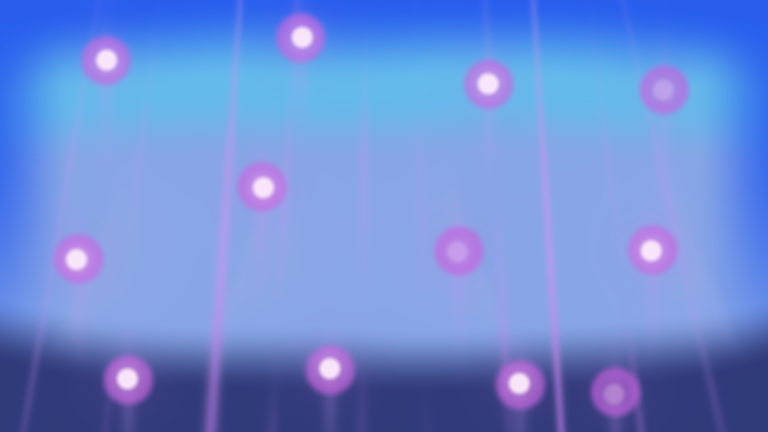
A WebGL 1 fragment shader for this background:

```glsl
precision highp float;
// Glowing violet orbs and slanted light beams over a misty blue glow with a navy floor.

uniform vec2 u_resolution;

#define NAVY vec3(0.19, 0.23, 0.48)
#define MIST vec3(0.53, 0.65, 0.90)
#define CYAN vec3(0.39, 0.73, 0.92)
#define BLUE vec3(0.16, 0.37, 0.93)
#define VIOLET vec3(0.76, 0.60, 0.94)
#define ORCHID vec3(0.77, 0.38, 0.87)
#define CORE vec3(0.98, 0.91, 0.98)
#define ORB_RADIUS 0.064
#define ORB_COLUMNS 4
#define ORB_ROWS 3
#define BEAM_COUNT 10
#define VEIL_COUNT 4

float hash(vec2 p) {
  return fract(sin(dot(p, vec2(127.1, 311.7))) * 43758.5);
}

vec2 hash2(vec2 p) {
  return vec2(hash(p), hash(p + 19.7));
}

float cornerSlope(vec2 cell, vec2 corner, vec2 f) {
  return dot(hash2(cell + corner) * 2.0 - 1.0, f - corner);
}

float gradientNoise(vec2 p) {
  vec2 cell = floor(p), f = fract(p);
  vec2 s = f * f * f * (f * (f * 6.0 - 15.0) + 10.0);
  float low = mix(cornerSlope(cell, vec2(0.0), f), cornerSlope(cell, vec2(1.0, 0.0), f), s.x);
  float high = mix(cornerSlope(cell, vec2(0.0, 1.0), f), cornerSlope(cell, vec2(1.0), f), s.x);
  return mix(low, high, s.y);
}

float bell(float x, float width) {
  return exp(-x * x / (width * width));
}

// Blue top, cyan band, pale mist, blue sides and dark floor.
vec3 backdrop(vec2 uv) {
  float side = abs(uv.x - 0.5) * 2.0;
  float bow = pow(side, 4.0);
  float y = uv.y + 0.02 * gradientNoise(uv * vec2(5.0, 2.0));
  vec3 color = mix(MIST, CYAN, smoothstep(0.63, 0.79, y + 0.04 * bow));
  color = mix(color, BLUE, smoothstep(0.81, 1.0, y + 0.05 * bow));
  color = mix(color, BLUE, 0.85 * smoothstep(0.80, 1.03, side) * smoothstep(0.0, 0.65, y));
  return mix(NAVY, color, smoothstep(0.09, 0.25, y - 0.07 * bow));
}

// Broad curved sheets, crisp on one flank and fading on the other.
vec3 addVeils(vec3 color, vec2 uv) {
  for (int i = 0; i < VEIL_COUNT; i++) {
    float id = float(i);
    float turn = id < 0.5 * float(VEIL_COUNT) ? 1.0 : -1.0;
    float rise = uv.y - 0.2;
    float curve = (id + 0.35 + 0.3 * hash(vec2(id, 5.0))) / float(VEIL_COUNT);
    curve += turn * (0.30 * rise - 0.25 * rise * rise - 0.08);
    float d = (uv.x - curve) * turn;
    float sheet = smoothstep(-0.012, 0.012, d) * exp(-max(d, 0.0) * 14.0);
    sheet *= smoothstep(0.14, 0.34, uv.y) * (1.0 - smoothstep(0.42, 0.70, uv.y));
    color = mix(color, vec3(0.66, 0.68, 0.92), 0.26 * sheet);
  }
  return color;
}

// Near-vertical rays that lean together toward the top; every fifth one is bright.
vec3 addBeams(vec3 color, vec2 uv, float aspect) {
  vec3 tint = mix(vec3(0.68, 0.46, 0.85), VIOLET, smoothstep(0.0, 0.4, uv.y));
  for (int i = 0; i < BEAM_COUNT; i++) {
    float id = float(i);
    vec2 rnd = hash2(vec2(id, 2.0));
    float bright = step(abs(mod(id, 5.0) - 2.0), 0.5);
    float foot = (id + 0.25 + 0.5 * rnd.x) / float(BEAM_COUNT);
    float x = 0.5 + (foot - 0.5) * (1.0 - mix(0.14, 0.30, rnd.y) * uv.y);
    float width = mix(0.011 + 0.007 * rnd.x, 0.010, uv.y);
    float patchy = smoothstep(-0.35, 0.3, gradientNoise(vec2(id * 3.7, uv.y * 2.2)));
    float strength = mix(0.30 * patchy, 0.62, bright);
    strength *= 1.0 - 0.6 * smoothstep(0.35, 1.0, uv.y);
    color = mix(color, tint, strength * bell((uv.x - x) * aspect, width));
  }
  return color;
}

// Jittered grid of discs with a pale core and a faint vertical trail.
vec3 addOrbs(vec3 color, vec2 uv, float aspect) {
  for (int row = 0; row < ORB_ROWS; row++) {
    for (int column = 0; column < ORB_COLUMNS; column++) {
      vec2 cell = vec2(float(column), float(row));
      vec2 rnd = hash2(cell + 7.3);
      vec2 center = (cell + 0.2 + 0.6 * rnd) / vec2(float(ORB_COLUMNS), float(ORB_ROWS));
      vec2 d = (uv - center) * vec2(aspect, 1.0);
      float r = length(d) / ORB_RADIUS;
      float rc = length(d - 0.010 * (rnd.yx - 0.5)) / ORB_RADIUS;

      float trail = bell(d.x, 0.019) * bell(d.y + 0.06, 0.13);
      color = mix(color, VIOLET, 0.20 * trail);
      float disc = 1.0 - smoothstep(0.72, 1.08, r);
      float ring = bell(r - 0.65, 0.22);
      color = mix(color, ORCHID, disc * (0.50 + 0.12 * ring) + 0.07 * bell(r, 1.4));
      float lit = mix(0.25, 1.0, step(0.08, hash(cell + 3.1)));
      color = mix(color, vec3(0.90, 0.68, 0.95), 0.55 * lit * bell(rc, 0.55));
      color = mix(color, CORE, 0.96 * lit * (1.0 - smoothstep(0.24, 0.50, rc)));
    }
  }
  return color;
}

void main() {
  vec2 uv = gl_FragCoord.xy / u_resolution;
  float aspect = u_resolution.x / u_resolution.y;
  vec3 color = addVeils(backdrop(uv), uv);
  color = addBeams(color, uv, aspect);
  color = addOrbs(color, uv, aspect);
  gl_FragColor = vec4(color, 1.0);
}
```
